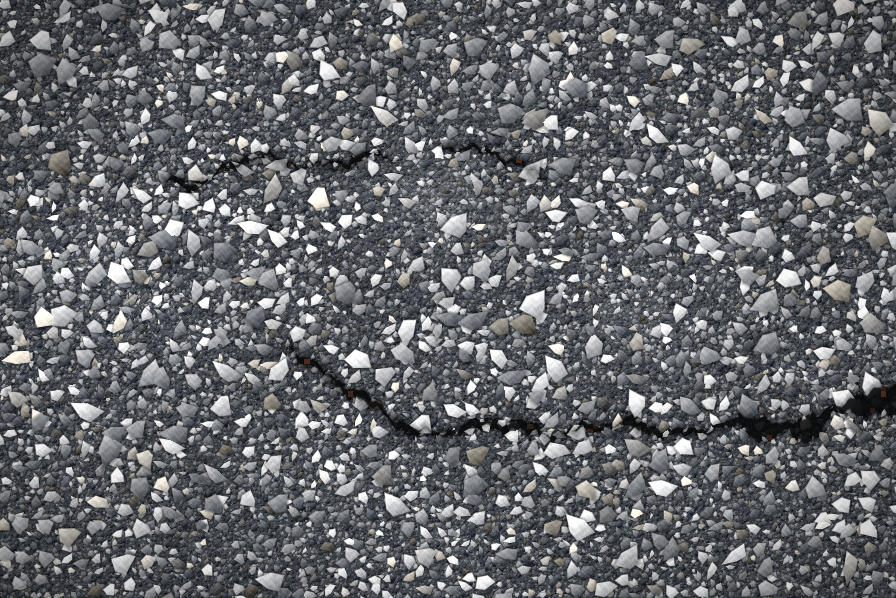
A Shadertoy shader for this texture:

```glsl
// Weathered asphalt: pale angular stone chips in dark binder, split by ragged cracks.

#define EDGE 0.0016        // softness of chip outlines, in canvas heights
#define LARGE_COVER 0.38   // share of cells that hold a chip, per size
#define MID_COVER 0.76
#define SMALL_COVER 0.82
#define GRIT_COVER 0.9
#define BINDER_TONE 0.27
#define CONTACT_SHADE 0.70 // brightness of binder next to a chip
#define VIGNETTE 0.26
#define CRACK_WIDTH 0.009

vec3 hash3(vec2 c) {
    vec3 q = fract(c.xyx * vec3(0.1031, 0.1030, 0.0973));
    q += dot(q, q.yxz + 33.33);
    return fract((q.xxy + q.yzz) * q.zyx);
}

// Cool grey: bluish in the darks, neutral in the lights
vec3 stoneGrey(float tone) {
    return vec3(tone) + vec3(-0.025, 0.0, 0.04) * (1.0 - tone);
}

// Layered sines for slow stains and surface mottling
float mottle(vec2 p) {
    float a = sin(p.x * 1.7 + 2.0 * sin(p.y * 1.1 + 0.4));
    float b = sin(p.y * 2.9 - 1.7 * sin(p.x * 2.3 + 1.2));
    float c = sin(dot(p, vec2(4.7, 3.9)) + 1.5 * b);
    return (a + b + 0.7 * c) / 2.7;
}

float blob(vec2 p, vec2 center, float radius) {
    vec2 q = (p - center) / radius;
    return exp(-dot(q, q));
}

// Convex five-sided chip with uneven corners
float chipDistance(vec2 q, vec3 shape) {
    float turn = 0.25 + (shape.x - 0.5) * 2.6;
    q = mat2(cos(turn), -sin(turn), sin(turn), cos(turn)) * q;
    q.y *= 1.0 + 0.75 * shape.y;
    float d = -1e3;
    for (int k = 0; k < 5; k++) {
        float side = float(k);
        float angle = 1.2566 * (side + 0.3 * sin(side * 9.1 + shape.z * 40.0));
        d = max(d, dot(q, vec2(cos(angle), sin(angle))));
    }
    return d - mix(0.2, 0.43, shape.z);
}

// Draws one size of chips, at most one per cell
void scatterChips(inout vec3 color, vec2 p, float freq, float cover, vec2 tones, float seed) {
    vec2 g = p * freq;
    vec2 home = floor(g);
    float nearest = 1e3;
    vec2 local = vec2(0.0);
    vec3 look = vec3(0.0);
    for (int y = -1; y <= 1; y++)
    for (int x = -1; x <= 1; x++) {
        vec2 cell = home + vec2(x, y);
        vec3 id = hash3(cell + seed);
        if (id.z > cover) continue;
        vec2 q = g - cell - 0.15 - 0.7 * id.xy;
        float d = chipDistance(q, hash3(cell + seed + 57.0));
        if (d < nearest) {
            nearest = d;
            local = q;
            look = hash3(cell + seed + 113.0);
        }
    }
    float soft = max(EDGE, 0.8 / iResolution.y) * freq;
    float mask = 1.0 - smoothstep(-soft, soft, nearest);
    float facet = dot(local, vec2(-0.25, 0.4));
    float tone = mix(tones.x, tones.y, pow(look.x, 1.25));
    tone += facet + 0.07 * mottle(local * 8.0 + look.xy * 30.0);
    vec3 chip = stoneGrey(clamp(tone, 0.08, 0.97));
    chip += vec3(0.05, 0.015, -0.045) * smoothstep(0.8, 1.0, look.y);
    color *= mix(CONTACT_SHADE, 1.0, smoothstep(0.0, 0.16, nearest));
    color = mix(color, chip, mask);
}

float wobble(float x) {
    return 0.008 * sin(x * 31.0 + 1.0) + 0.005 * sin(x * 73.0)
         + 0.003 * sin(x * 167.0 + 2.0) + 0.002 * sin(x * 311.0);
}

// Signed gap to a crack that runs from x0 to x1 and tapers at both ends
float crackGap(vec2 p, float height, float slope, float width, float x0, float x1) {
    float taper = smoothstep(x0, x0 + 0.06, p.x) * (1.0 - smoothstep(x1 - 0.06, x1, p.x));
    float ragged = 0.75 + 0.45 * sin(p.x * 47.0 + 2.0 * sin(p.x * 19.0));
    float d = abs(p.y - height - wobble(p.x)) / sqrt(1.0 + slope * slope);
    return d - width * ragged * taper + 0.02 * (1.0 - taper);
}

float allCracks(vec2 p) {
    float fall = 1.0 - smoothstep(0.44, 0.70, p.x);
    float rise = smoothstep(1.28, 1.5, p.x);
    float mainWidth = CRACK_WIDTH * (0.75 + 0.6 * fall + 1.7 * smoothstep(1.05, 1.45, p.x));
    float gap = crackGap(p, 0.283 + 0.15 * fall + 0.045 * rise, 0.7 * fall, mainWidth, 0.44, 1.7);
    float upper = 0.70 + 0.03 * smoothstep(0.32, 0.43, p.x);
    gap = min(gap, crackGap(p, upper, 0.0, CRACK_WIDTH * 0.55, 0.23, 0.70));
    return min(gap, crackGap(p, 1.0 - 0.32 * p.x, 0.32, CRACK_WIDTH * 0.3, 0.69, 0.95));
}

void mainImage(out vec4 fragColor, in vec2 fragCoord) {
    vec2 p = fragCoord / iResolution.y;
    vec2 view = fragCoord / iResolution.xy - 0.5;
    float dust = blob(p, vec2(0.73, 0.67), 0.09) + 0.6 * blob(p, vec2(1.08, 0.46), 0.1);
    float worn = blob(p, vec2(0.17, 0.56), 0.2);

    // Binder and chips, from fine to coarse
    vec3 color = stoneGrey(BINDER_TONE + 0.05 * mottle(p * 60.0) + 0.1 * dust);
    scatterChips(color, p, 190.0, GRIT_COVER, vec2(0.15, 0.52), 11.0);
    scatterChips(color, p, 118.0, GRIT_COVER, vec2(0.17, 0.58) + 0.12 * dust, 37.0);
    scatterChips(color, p, 70.0, SMALL_COVER, vec2(0.22, 0.86), 71.0);
    scatterChips(color, p, 39.0, MID_COVER * (1.0 - 0.75 * dust), vec2(0.30, 1.0), 131.0);
    scatterChips(color, p, 23.0, LARGE_COVER * (1.0 - dust) + 0.2 * worn, vec2(0.42, 0.98), 193.0);

    // Uneven wear and darkened corners
    color *= 1.04 + 0.05 * mottle(p * 5.0) + 0.1 * dust + 0.1 * worn;
    color *= 1.0 - VIGNETTE * smoothstep(0.1, 0.5, dot(view, view));

    // Cracks: chips intrude on the edge, rusty crumbs lie inside
    float gap = allCracks(p) + 0.010 * (color.g - 0.35);
    float opening = 1.0 - smoothstep(-0.002, 0.003, gap);
    vec3 crumb = hash3(floor(p * 110.0));
    vec3 depth = color * 0.12 + vec3(0.015, 0.02, 0.02);
    depth += vec3(0.30, 0.13, 0.07) * smoothstep(0.93, 0.97, crumb.x) * crumb.y;
    color *= mix(0.68, 1.0, smoothstep(0.0, 0.016, gap));
    color = mix(color, depth, opening);

    fragColor = vec4(clamp(color, 0.0, 1.0), 1.0);
}
```
